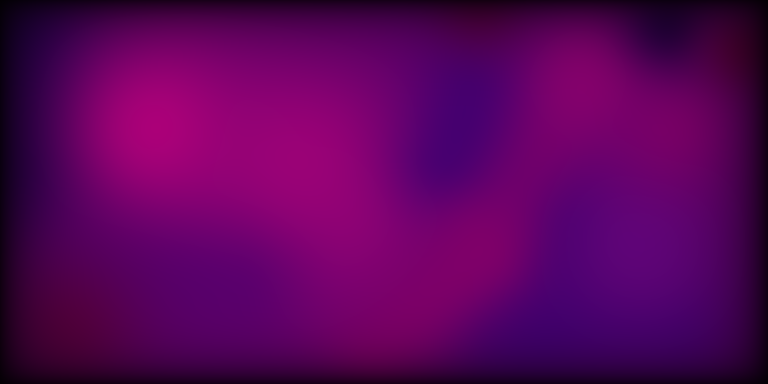
Reproduce this background procedurally as a Shadertoy shader.

```glsl
// Soft abstract backdrop: magenta and indigo clouds of light that fade to black at the rim.
// Each cloud is a Gaussian falloff around a line segment, blended in turn over a plum base;
// an exponential falloff from the borders then darkens the frame.

// Canvas space: x runs 0..2, y runs 0..1, origin at the lower left.
const vec2 CANVAS = vec2(2.0, 1.0);

// Palette
const vec3 PLUM    = vec3(0.37, 0.00, 0.42);
const vec3 NAVY    = vec3(0.11, 0.00, 0.32);
const vec3 INDIGO  = vec3(0.25, 0.00, 0.44);
const vec3 VIOLET  = vec3(0.38, 0.02, 0.48);
const vec3 MAGENTA = vec3(0.58, 0.01, 0.46);
const vec3 PINK    = vec3(0.70, 0.00, 0.48);
const vec3 BERRY   = vec3(0.51, 0.00, 0.41);
const vec3 WINE    = vec3(0.35, 0.00, 0.23);
const vec3 SHADOW  = vec3(0.13, 0.00, 0.24);

// Border fade
const vec2  RIM_WIDTH  = vec2(0.080, 0.060);
const float RIM_OFFSET = 0.014;

float segmentDistance(vec2 p, vec2 a, vec2 b) {
    vec2 ab = b - a;
    float t = clamp(dot(p - a, ab) / max(dot(ab, ab), 1e-5), 0.0, 1.0);
    return length(p - a - t * ab);
}

// Blends a soft streak of light from a to b over the current colour.
void streak(inout vec3 color, vec2 p, vec2 a, vec2 b, float radius, vec3 tint, float strength) {
    float d = segmentDistance(p, a, b) / radius;
    color = mix(color, tint, strength * exp(-d * d));
}

// A streak of zero length.
void glow(inout vec3 color, vec2 p, vec2 center, float radius, vec3 tint, float strength) {
    streak(color, p, center, center, radius, tint, strength);
}

float rimFade(vec2 p) {
    vec2 d = max(min(p, CANVAS - p), 0.0);
    vec2 fade = 1.0 - exp(-(d + RIM_OFFSET) / RIM_WIDTH);
    return fade.x * fade.y;
}

void mainImage(out vec4 fragColor, in vec2 fragCoord) {
    vec2 p = fragCoord / iResolution.xy * CANVAS;
    vec3 color = PLUM;

    // Left: navy edge, broad magenta cloud and its two hot cores
    streak(color, p, vec2(0.08, 0.88), vec2(0.08, 0.60), 0.24, NAVY, 0.90);
    streak(color, p, vec2(0.44, 0.67), vec2(0.90, 0.46), 0.32, MAGENTA, 0.85);
    streak(color, p, vec2(0.28, 0.27), vec2(0.62, 0.27), 0.17, mix(PLUM, INDIGO, 0.4), 0.75);
    glow(color, p, vec2(0.40, 0.67), 0.17, PINK, 0.85);
    glow(color, p, vec2(0.79, 0.60), 0.20, mix(MAGENTA, PINK, 0.5), 0.65);

    // Indigo hollows on both sides of the diagonal ribbon
    streak(color, p, vec2(1.24, 0.76), vec2(1.18, 0.58), 0.16, INDIGO, 0.90);
    streak(color, p, vec2(1.30, 0.14), vec2(1.75, 0.14), 0.17, INDIGO, 0.80);
    streak(color, p, vec2(1.40, 0.20), vec2(1.47, 0.40), 0.16, INDIGO, 0.85);
    glow(color, p, vec2(1.68, 0.37), 0.20, VIOLET, 0.90);

    // Diagonal berry ribbon and its right-hand companion
    streak(color, p, vec2(0.98, 0.08), vec2(1.25, 0.34), 0.14, BERRY, 0.85);
    streak(color, p, vec2(1.25, 0.34), vec2(1.53, 0.80), 0.11, BERRY, 0.50);
    glow(color, p, vec2(1.53, 0.80), 0.17, mix(BERRY, MAGENTA, 0.5), 0.85);
    glow(color, p, vec2(1.76, 0.67), 0.17, BERRY, 0.80);

    // Dark and wine-red accents near the frame
    glow(color, p, vec2(1.74, 0.93), 0.12, SHADOW, 0.90);
    glow(color, p, vec2(1.93, 0.87), 0.11, WINE, 0.90);
    glow(color, p, vec2(1.25, 0.98), 0.12, WINE, 0.70);
    glow(color, p, vec2(0.18, 0.14), 0.20, WINE, 0.85);

    fragColor = vec4(color * rimFade(p), 1.0);
}
```
